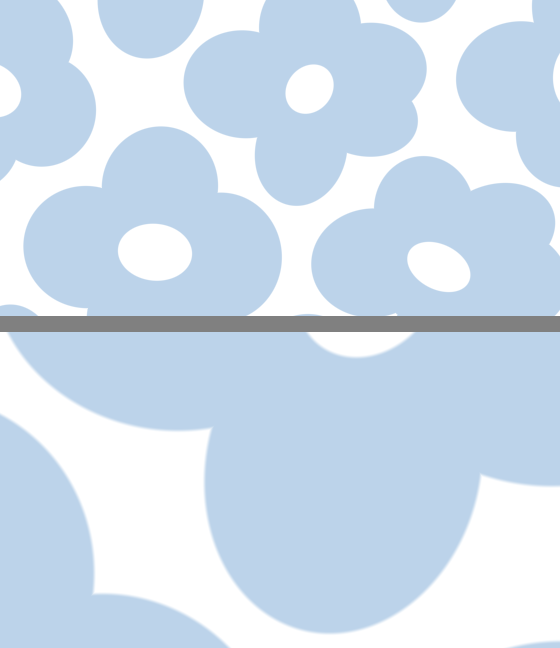
Top, the full canvas; bottom, a detail of the centre.
Reproduce this pattern procedurally as a Shadertoy shader.

```glsl
// Large flat flowers in pale blue on white, fitted together with narrow gaps.
// Sites on a jittered, staggered lattice split the plane into weighted cells;
// each petal is an ellipse turned and scaled until it just fits its cell.

#define SPACING vec2(0.92, 0.54)   // lattice step, in canvas heights
#define ORIGIN vec2(0.02, 0.17)    // place of the first site
#define JITTER 0.11                // scatter of the sites
#define SIZE_SPREAD 0.08           // variation of flower size
#define HALF_GAP 0.016             // half the white gap between flowers
#define MAX_REACH 0.49             // longest petal
#define CORE_RADIUS 0.20           // disc that joins the petals
#define SOFTNESS 0.0025            // half width of the edge
#define PETAL_BLUE vec3(0.739, 0.829, 0.918)
#define PAPER_WHITE vec3(1.0)

const float TAU = 6.2831853;

vec3 hash3(vec2 p) {
    vec3 q = fract(vec3(p.xyx) * vec3(0.1031, 0.1030, 0.0973));
    q += dot(q, q.yxz + 33.33);
    return fract((q.xxy + q.yzz) * q.zyx);
}

vec2 polar(float angle) { return vec2(cos(angle), sin(angle)); }

// Components of a vector along and across an axis
vec2 along(vec2 v, vec2 axis) {
    return vec2(dot(v, axis), axis.x * v.y - axis.y * v.x);
}

// Every other row is shifted by half a step
float stagger(float row) { return 0.5 * mod(row + 1.0, 2.0); }

// Flower centre in xy, size weight in z
vec3 site(vec2 id) {
    vec3 h = hash3(id + 17.0);
    vec2 pos = ORIGIN + SPACING * (id + vec2(stagger(id.y), 0.0));
    return vec3(pos + JITTER * (h.xy - 0.5), SIZE_SPREAD * h.z);
}

// Site whose weighted cell holds the point: two candidates in each of three rows
vec2 owner(vec2 p) {
    vec2 grid = (p - ORIGIN) / SPACING;
    vec2 best = vec2(0.0);
    float nearest = 1e5;
    for (int k = 0; k < 6; k++) {
        float row = floor(grid.y + 0.5) + float(k / 2 - 1);
        vec2 id = vec2(floor(grid.x - stagger(row)) + float(k % 2), row);
        vec3 s = site(id);
        float d = dot(p - s.xy, p - s.xy) - s.z;
        if (d < nearest) { nearest = d; best = id; }
    }
    return best;
}

// Greatest petal length that stays inside the six cell borders
float petalReach(vec2 dir, vec2 axis, float width, vec3 wall[6]) {
    float reach = MAX_REACH;
    for (int k = 0; k < 6; k++) {
        vec2 n = wall[k].xy;
        float extent = 0.52 * dot(dir, n) + length(vec2(0.48, width) * along(n, axis));
        reach = min(reach, wall[k].z / max(extent, 0.01));
    }
    return reach;
}

// Approximate signed distance to an ellipse
float ellipse(vec2 p, vec2 axis, vec2 radii) {
    vec2 q = along(p, axis) / radii;
    float k = length(q);
    return k * (k - 1.0) / max(length(q / radii), 1e-3);
}

float petals(vec2 p, vec2 id, vec3 self) {
    // Borders towards the six neighbours, pulled in by half the gap
    vec3 wall[6];
    for (int k = 0; k < 6; k++) {
        float row = id.y + float(k / 2 - 1);
        float side = float(k % 2);
        float column = k / 2 == 1 ? 2.0 * side - 1.0 : side - 1.0 + 2.0 * stagger(id.y);
        vec3 other = site(vec2(id.x + column, row));
        vec2 away = other.xy - self.xy;
        float d = length(away);
        wall[k] = vec3(away / d, 0.5 * (d + (self.z - other.z) / d) - HALF_GAP);
    }
    vec3 h = hash3(id + 61.0);
    float count = 4.0 + floor(2.0 * h.x);
    float shape = 1.0;
    for (int k = 0; k < 5; k++) {
        float heading = TAU * (h.y + float(k) / count);
        // Only petals on this side of the flower matter
        if (float(k) >= count || dot(polar(heading), p) < 0.1 * length(p)) continue;
        vec3 r = hash3(id + 7.3 * float(k) + 5.0);
        vec2 lean = polar(0.5 * (r.x - 0.5));
        float width = mix(1.75, 2.25, r.y) / count;
        // Try three turns and keep the longest petal
        vec2 dir = vec2(1.0, 0.0);
        float reach = 0.0;
        for (int t = -1; t <= 1; t++) {
            vec2 d = polar(heading + 0.25 * float(t));
            float len = petalReach(d, along(d, lean), width, wall);
            if (len > reach) { reach = len; dir = d; }
        }
        vec2 radii = reach * vec2(0.48, width);
        shape = min(shape, ellipse(p - 0.52 * reach * dir, along(dir, lean), radii));
    }
    return shape;
}

void mainImage(out vec4 fragColor, in vec2 fragCoord) {
    vec2 p = fragCoord / iResolution.y;
    vec2 id = owner(p);
    vec3 self = site(id);
    p -= self.xy;
    float edge = max(SOFTNESS, 0.7 / iResolution.y);
    // Petals are needed only outside the core
    float shape = length(p) - CORE_RADIUS;
    if (shape > -edge) shape = min(shape, petals(p, id, self));
    // Oval white eye
    vec3 e = hash3(id + 143.0);
    vec2 eyeRadii = mix(0.08, 0.135, e.x) * vec2(1.0, mix(0.6, 0.85, e.z));
    shape = max(shape, -ellipse(p, polar(TAU * e.y), eyeRadii));
    fragColor = vec4(mix(PETAL_BLUE, PAPER_WHITE, smoothstep(-edge, edge, shape)), 1.0);
}
```
